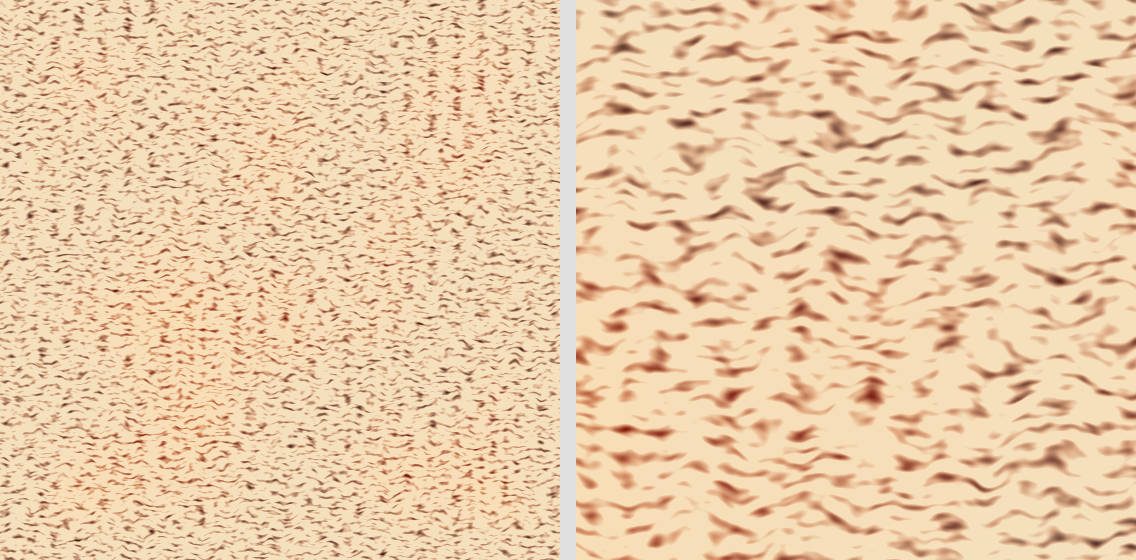
Left: the whole. Right: its middle third, enlarged.
Write a three.js fragment shader that draws this texture.

```glsl
// Cream grained surface with short wavy horizontal creases and warm flushed patches.
varying vec2 vUv;

const vec3 PAPER = vec3(0.962, 0.878, 0.74);
const vec3 PAPER_RED = vec3(0.967, 0.868, 0.72);
const vec3 PAPER_AMBER = vec3(0.98, 0.868, 0.69);
const vec3 TAN = vec3(0.855, 0.67, 0.53);
const vec3 TAN_RED = vec3(0.885, 0.645, 0.48);
const vec3 TAN_AMBER = vec3(0.94, 0.68, 0.44);
const vec3 INK = vec3(0.25, 0.13, 0.11);
const vec3 INK_RED = vec3(0.50, 0.08, 0.04);
const vec3 INK_AMBER = vec3(0.72, 0.18, 0.03);

float hash(vec2 p) {
  return fract(sin(dot(p, vec2(127.1, 311.7))) * 43758.5453);
}

// Slope contribution of one lattice corner.
float corner(vec2 cell, vec2 offset) {
  float angle = 6.28318 * hash(cell);
  return dot(vec2(cos(angle), sin(angle)), offset);
}

// Gradient noise, roughly -0.7 to 0.7.
float noise(vec2 p) {
  vec2 i = floor(p);
  vec2 f = fract(p);
  vec2 u = f * f * f * (f * (f * 6.0 - 15.0) + 10.0);
  vec2 e = vec2(1.0, 0.0);
  float low = mix(corner(i, f), corner(i + e.xy, f - e.xy), u.x);
  float high = mix(corner(i + e.yx, f - e.yx), corner(i + e.xx, f - e.xx), u.x);
  return mix(low, high, u.y);
}

// Two octaves of stretched noise; the bend varies along x, so creases tilt but stay thin.
float creases(vec2 uv, vec2 frequency) {
  float bend = 0.011 * noise(uv * vec2(27.0, 17.0) + 19.7)
             + 0.003 * noise(uv * vec2(75.0, 45.0) + 7.3);
  vec2 p = vec2(uv.x, uv.y + bend) * frequency;
  return noise(p) + 0.55 * noise(p * vec2(2.1, 1.45) + 31.4);
}

// Soft cloud that fades out towards the canvas border.
float patches(vec2 uv, float frequency, vec2 seed, float low, float high) {
  float cloud = noise(uv * frequency + seed) + 0.4 * noise(uv * frequency * 2.3 + seed);
  vec2 border = min(uv, 1.0 - uv);
  float inside = smoothstep(0.02, 0.2, min(border.x, border.y));
  return inside * smoothstep(low, high, cloud);
}

// Picks the plain, red or amber version of a tone.
vec3 tint(vec3 plain, vec3 red, vec3 amber, float redness, float amberness) {
  return mix(mix(plain, red, redness), amber, amberness);
}

void main() {
  // Warm patches
  float redness = 0.9 * patches(vUv, 3.6, vec2(4.3, 9.1), -0.25, 0.45);
  float amberness = 0.7 * patches(vUv, 3.1, vec2(17.6, 2.4), 0.1, 0.65);

  // Crease depth: clear surface at 0, darkest at 1
  float relief = creases(vUv, vec2(46.0, 146.0));
  float depth = clamp(1.32 * (relief - 0.05), 0.0, 1.0);

  // Tones from surface through tan to dark crease
  vec3 surface = tint(PAPER, PAPER_RED, PAPER_AMBER, redness, amberness);
  vec3 slope = tint(TAN, TAN_RED, TAN_AMBER, redness, amberness);
  vec3 ink = tint(INK, INK_RED, INK_AMBER, redness, amberness);
  vec3 color = mix(surface, slope, clamp(depth / 0.29, 0.0, 1.0));
  color = mix(color, ink, clamp((depth - 0.29) / 0.71, 0.0, 1.0));

  gl_FragColor = vec4(color, 1.0);
}
```
